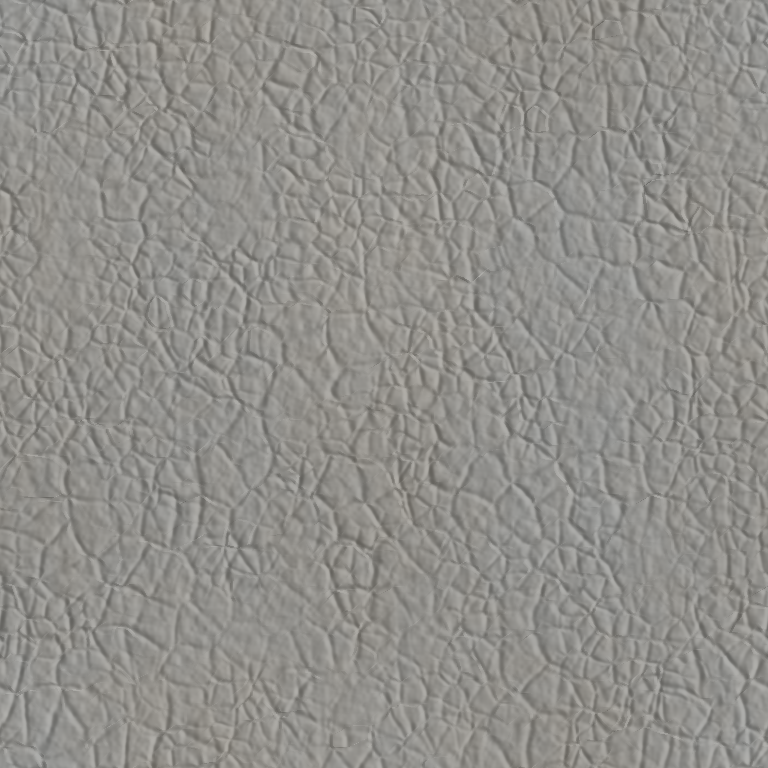
A Shadertoy shader for this texture:

```glsl
const vec3 LEATHER = vec3(0.566, 0.561, 0.545);
const vec3 WARM_TINT = vec3(0.012, 0.001, -0.012);
const vec2 LIGHT_STEP = vec2(0.0019, 0.0007);

// Two random values per lattice cell, wrapping at the period
vec2 hash2(vec2 cell, vec2 period, float seed) {
    uvec2 c = uvec2(mod(cell + 0.5, period));
    uint n = c.x * 1597334677u ^ c.y * 3812015801u ^ uint(seed) * 2654435769u;
    n = (n ^ (n >> 15)) * 2246822519u;
    n = (n ^ (n >> 13)) * 3266489917u;
    n ^= n >> 16;
    return vec2(n & 65535u, n >> 16) / 65535.0;
}

// Smooth tiling noise, two channels in 0..1
vec2 noise2(vec2 uv, vec2 period, float seed) {
    vec2 p = uv * period;
    vec2 cell = floor(p);
    vec2 f = p - cell;
    f = f * f * f * (f * (f * 6.0 - 15.0) + 10.0);
    vec2 a = hash2(cell, period, seed);
    vec2 b = hash2(cell + vec2(1, 0), period, seed);
    vec2 c = hash2(cell + vec2(0, 1), period, seed);
    vec2 d = hash2(cell + vec2(1, 1), period, seed);
    return mix(mix(a, b, f.x), mix(c, d, f.x), f.y);
}

// Distance in canvas units to the border between the two nearest cells
float borderDistance(vec2 uv, vec2 period, float seed) {
    vec2 p = uv * period;
    vec2 base = floor(p);
    vec2 nearest = vec2(9.0), second = vec2(9.0);
    for (int y = -1; y <= 1; y++) {
        for (int x = -1; x <= 1; x++) {
            vec2 cell = base + vec2(x, y);
            vec2 site = cell + 0.08 + 0.84 * hash2(cell, period, seed);
            vec2 r = (site - p) / period;
            if (dot(r, r) < dot(nearest, nearest)) {
                second = nearest;
                nearest = r;
            } else if (dot(r, r) < dot(second, second)) {
                second = r;
            }
        }
    }
    float gap = dot(second, second) - dot(nearest, nearest);
    return 0.5 * gap / max(length(second - nearest), 1e-5);
}

float crease(vec2 uv, vec2 period, float width, float seed) {
    float d = borderDistance(uv, period, seed) / width;
    return exp(-d * d);
}

// Creases of two sizes, fading in and out, over a pebbled grain
float leatherHeight(vec2 uv) {
    vec2 warped = uv + 0.016 * (noise2(uv, vec2(14, 11), 1.0) - 0.5)
                     + 0.007 * (noise2(uv, vec2(46, 40), 2.0) - 0.5);
    vec2 depth = smoothstep(0.15, 0.85, noise2(uv, vec2(13, 11), 3.0));
    float large = crease(warped, vec2(23, 17), 0.0043, 4.0) * mix(0.5, 1.5, depth.x);
    float small = crease(warped, vec2(44, 35), 0.0036, 5.0) * mix(0.2, 1.05, depth.y);
    float pebbles = noise2(uv, vec2(88, 78), 6.0).x;
    float grain = noise2(uv, vec2(170, 160), 7.0).x;
    return 1.3 * pebbles + 0.4 * grain - large - small;
}

void mainImage(out vec4 fragColor, in vec2 fragCoord) {
    vec2 uv = fragCoord / iResolution.xy;

    // Raking light on the relief
    float towardLight = leatherHeight(uv + LIGHT_STEP);
    float awayFromLight = leatherHeight(uv - LIGHT_STEP);
    float slope = awayFromLight - towardLight;
    float level = 0.5 * (towardLight + awayFromLight);
    float relief = 0.12 * slope + 0.018 * (level - 0.1);
    relief = relief > 0.0 ? 0.13 * tanh(relief / 0.13) : 0.19 * tanh(relief / 0.19);

    // Broad uneven dye
    vec2 dye = noise2(uv, vec2(4, 3), 8.0) - 0.5;
    float mottle = noise2(uv, vec2(34, 30), 9.0).x - 0.5;
    vec3 color = LEATHER + relief + 0.03 * dye.x;
    color += WARM_TINT * (1.3 * dye.y + 0.6 * mottle);

    fragColor = vec4(color, 1.0);
}
```
